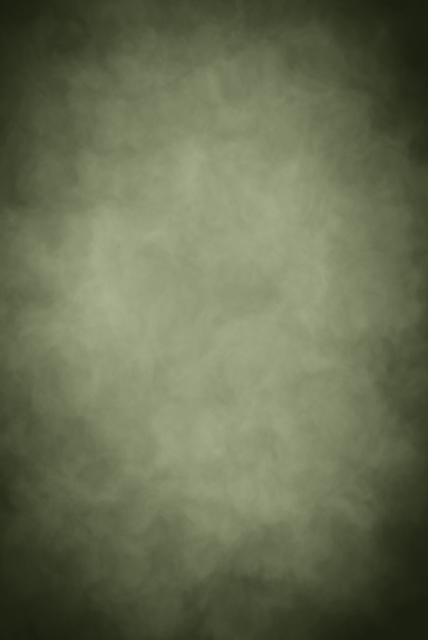
Write a Shadertoy shader that draws this background.

```glsl
// A mottled olive studio backdrop: a pale oval glow that fades to dark corners.
// An elliptical falloff sets the tone, soft blobs shift it locally, and
// domain-warped value noise adds cloudy, brushed texture.

float hash(vec2 cell) {
    vec3 h = fract(cell.xyx * vec3(0.1031, 0.1030, 0.0973));
    h += dot(h, h.yzx + 33.33);
    return fract((h.x + h.y) * h.z);
}

float valueNoise(vec2 p) {
    vec2 cell = floor(p);
    vec2 f = fract(p);
    f = f * f * f * (f * (f * 6.0 - 15.0) + 10.0);
    return mix(mix(hash(cell), hash(cell + vec2(1, 0)), f.x),
               mix(hash(cell + vec2(0, 1)), hash(cell + vec2(1, 1)), f.x), f.y);
}

// Layered noise, centred on zero
float clouds(vec2 p) {
    float sum = 0.0;
    float weight = 0.5;
    for (int i = 0; i < 5; i++) {
        sum += weight * (valueNoise(p) - 0.5);
        p = mat2(1.6, 1.2, -1.2, 1.6) * p + 7.3;
        weight *= 0.56;
    }
    return sum;
}

float blob(vec2 uv, vec2 centre, vec2 radius) {
    vec2 d = (uv - centre) / radius;
    return exp(-dot(d, d));
}

void mainImage(out vec4 fragColor, in vec2 fragCoord) {
    vec2 uv = fragCoord / iResolution.xy;
    vec2 p = fragCoord / iResolution.y;

    // Bend the coordinates for ragged, smoky outlines
    vec2 warp = vec2(clouds(p * 11.0 + 3.0), clouds(p * 11.0 + 41.0));
    vec2 bent = uv + 0.06 * warp;

    // Oval glow
    float radius = length((bent - vec2(0.48, 0.52)) / vec2(0.55, 0.50));
    float tone = 0.90 * (1.0 - smoothstep(0.35, 1.35, radius));

    // Local lights and shadows
    tone += 0.08 * blob(bent, vec2(0.23, 0.50), vec2(0.18, 0.09));
    tone += 0.07 * blob(bent, vec2(0.84, 0.65), vec2(0.12, 0.10));
    tone += 0.05 * blob(bent, vec2(0.64, 0.68), vec2(0.12, 0.08));
    tone += 0.10 * blob(bent, vec2(0.78, 0.23), vec2(0.16, 0.10));
    tone += 0.07 * blob(bent, vec2(0.50, 0.21), vec2(0.16, 0.07));
    tone += 0.04 * blob(bent, vec2(0.38, 0.87), vec2(0.22, 0.07));
    tone -= 0.12 * blob(bent, vec2(0.23, 0.32), vec2(0.14, 0.07));
    tone -= 0.07 * blob(bent, vec2(0.17, 0.80), vec2(0.09, 0.09));
    tone -= 0.04 * blob(bent, vec2(0.53, 0.55), vec2(0.15, 0.04));

    // Broad mottling is strongest in the half-tones; dabs and grain lie over it
    float halfTone = 4.0 * tone * (1.0 - tone);
    float lit = smoothstep(-0.05, 0.5, tone);
    tone += clouds(p * 13.0 + 1.2 * warp + 17.0) * (0.10 + 0.17 * halfTone);
    tone += clouds(p * vec2(34.0, 30.0) + 1.5 * warp) * 0.11 * lit;
    tone += clouds(p * vec2(85.0, 70.0) + 2.0 * warp + 29.0) * 0.06 * lit;

    // Olive ramp, a little less blue in the half-tones
    vec3 darkOlive = vec3(0.10, 0.12, 0.06);
    vec3 paleSage = vec3(0.645, 0.675, 0.55);
    tone = clamp(tone, 0.0, 1.1);
    vec3 colour = mix(darkOlive, paleSage, tone);
    colour.b -= 0.08 * tone * max(1.0 - tone, 0.0);
    fragColor = vec4(colour, 1.0);
}
```
